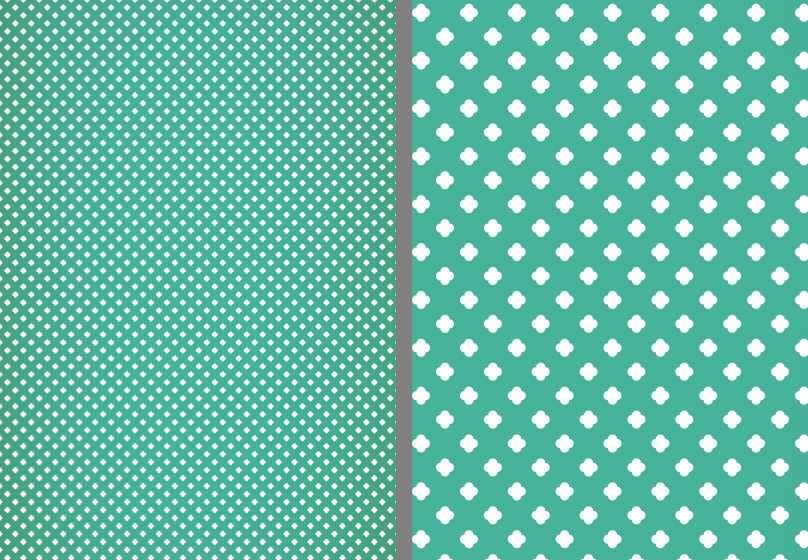
Left: the whole. Right: its middle third, enlarged.
This pattern is drawn by a WebGL 1 fragment shader. Its source:

```glsl
precision highp float;
// Staggered white four-lobed dots on a sea-green ground.
// Two offset square lattices of small quatrefoil distance fields sit over
// a flat colour that darkens towards the sides and is mottled by layered sines.

uniform vec2 u_resolution;

const vec2 REPEATS = vec2(24.82, 35.10);      // lattice cells across and down
const vec2 FIRST_DOT = vec2(0.4625, 0.966);   // in cells, from the upper left
const float LOBE_OFFSET = 0.092;              // in cells
const float LOBE_RADIUS = 0.096;

const vec3 GROUND = vec3(0.273, 0.700, 0.603);
const vec3 SHADE = vec3(0.268, 0.615, 0.475);
const vec3 DOT = vec3(0.995, 1.0, 0.995);

// Signed distance to four circles joined around the origin
float quatrefoil(vec2 p, float offset, float radius) {
  p = abs(p);
  p = p.x > p.y ? p : p.yx;
  return length(p - vec2(offset, 0.0)) - radius;
}

// Position relative to the nearest integer lattice point
vec2 nearestCell(vec2 p) {
  return fract(p + 0.5) - 0.5;
}

// Distance to dots at the corners and centres of unit cells
float staggeredDots(vec2 p, float offset, float radius) {
  float corners = quatrefoil(nearestCell(p), offset, radius);
  float centres = quatrefoil(nearestCell(p + 0.5), offset, radius);
  return min(corners, centres);
}

// Soft, cloudy variation in about -1..1
float mottling(vec2 p) {
  float sum = 0.0;
  float weight = 0.5;
  for (int i = 0; i < 4; i++) {
    sum += weight * sin(p.x + 1.7 * sin(p.y)) * sin(p.y + 1.3 * sin(p.x));
    p = mat2(1.5, 1.1, -1.1, 1.5) * p + 2.3;
    weight *= 0.5;
  }
  return sum;
}

// 0 in the middle, rising to 1 in the corners, strongest at the sides
float vignette(vec2 uv) {
  vec2 fromCentre = abs(uv - 0.5) * 2.0;
  float sides = pow(fromCentre.x, 2.6);
  float ends = pow(fromCentre.y, 3.0);
  return clamp(0.72 * sides + 0.20 * ends + 0.08 * sides * ends, 0.0, 1.0);
}

void main() {
  vec2 uv = gl_FragCoord.xy / u_resolution;
  vec2 cell = vec2(uv.x, 1.0 - uv.y) * REPEATS - FIRST_DOT;
  float pixel = REPEATS.x / u_resolution.x;

  // Ground with shaded borders and faint wear
  float shade = vignette(uv);
  float wear = mottling(uv * vec2(9.0, 12.7));
  vec3 color = mix(GROUND, SHADE, clamp(shade + 0.07 * wear * (0.3 + shade), 0.0, 1.0));

  // Dots
  float d = staggeredDots(cell, LOBE_OFFSET, LOBE_RADIUS);
  float coverage = 1.0 - smoothstep(-0.75 * pixel, 0.75 * pixel, d);
  color = mix(color, DOT, coverage);

  gl_FragColor = vec4(color, 1.0);
}
```
